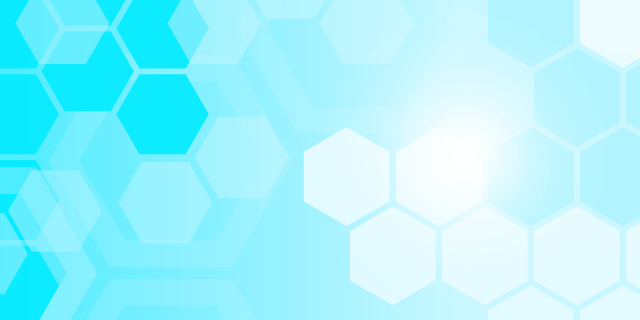
Write a Shadertoy shader that draws this background.

```glsl
// Signed distance to a hexagon with a vertex at the top
float hexDist(vec2 p, float apothem) {
    p = abs(p);
    return max(p.x, dot(p, vec2(0.5, 0.866))) - apothem;
}

// Antialiased coverage of a distance field
float fill(float d) {
    return clamp(0.5 - d * iResolution.y, 0.0, 1.0);
}

// Hexagons with flat tops
float flatHex(vec2 p, float apothem) {
    return fill(hexDist(p.yx, apothem));
}

float flatRing(vec2 p) {
    return flatHex(p, 0.331) - flatHex(p, 0.248);
}

void mainImage(out vec4 fragColor, in vec2 fragCoord) {
    vec2 p = fragCoord / iResolution.y;

    // Whiteness runs from pure cyan (0) to white (1)
    float white = min(0.30 + 0.34 * p.x, 0.79);

    // Wide translucent rings
    const vec2 rings[3] = vec2[](vec2(0.534, 0.497), vec2(0.534, -0.203), vec2(1.12, 0.914));
    for (int i = 0; i < 3; i++)
        white = mix(white, 0.85, 0.17 * flatRing(p - rings[i]));

    // Saturated cells on the left
    for (int col = 0; col < 3; col++)
        for (int row = 0; row < 4; row++) {
            if (col > 0 && row > 1) continue;
            vec2 center = vec2(0.04 + 0.234 * float(col),
                               0.911 - 0.268 * float(row) + 0.134 * float(col % 2));
            white = mix(white, 0.03, 0.95 * flatHex(p - center, 0.125));
        }
    white = mix(white, 0.8, 0.34 * flatRing(p - vec2(-0.078, 0.146)));

    // Pale hexagons floating over the cells
    const vec2 pale[8] = vec2[](
        vec2(0.195, 0.927), vec2(0.670, 0.927), vec2(1.145, 0.927), vec2(0.907, 1.068),
        vec2(0.516, 0.367), vec2(0.755, 0.508), vec2(0.172, 0.341), vec2(-0.060, 0.207));
    for (int i = 0; i < 8; i++)
        white = mix(white, 0.63 + 0.15 * p.x, 0.57 * flatHex(p - pale[i], 0.127));

    // Honeycomb on the right, with frosted and tinted cells
    for (int row = -2; row <= 2; row++) {
        float shift = 1.659 + 0.144 * float(abs(row) % 2);
        float firstCol = (row == 0 || row == -1) ? -2.0 : 0.0;
        float col = max(firstCol, round((p.x - shift) / 0.2878));
        vec2 center = vec2(shift + 0.2878 * col, 0.448 + 0.2474 * float(row));
        bool frosted = row < 0 || (row == 0 && col < 0.0) || (row == 2 && col > 0.0);
        float tone = frosted ? 0.90 + 0.05 * p.y : 0.68;
        white = mix(white, tone, 0.88 * fill(hexDist(p - center, 0.134)));
    }

    // Soft glow with faint terraces
    float r = length(p - vec2(1.45, 0.515));
    white = mix(white, 1.0, 0.95 * exp(-r * r / 0.036));
    for (float radius = 0.12; radius < 0.45; radius += 0.08)
        white = mix(white, 1.0, 0.05 * smoothstep(0.012, -0.012, r - radius) );

    fragColor = vec4(white, 0.92 + 0.08 * white * white, 1.0, 1.0);
}
```
